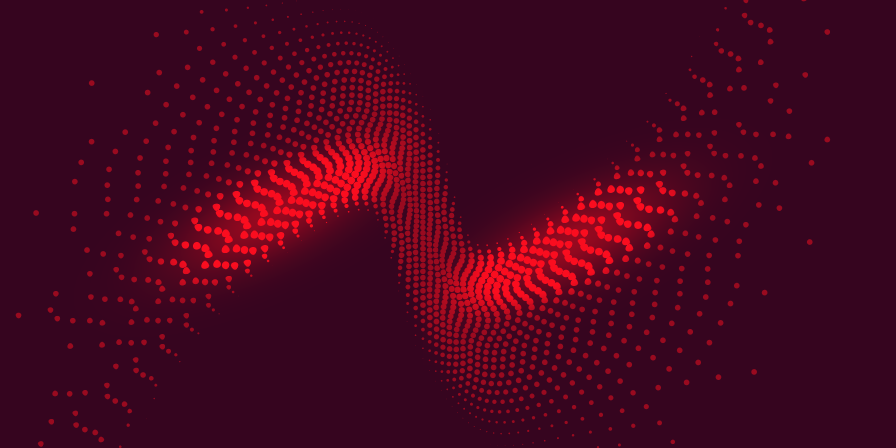
Give the GLSL for this background, as a Shadertoy shader.

```glsl
// Glowing red halftone dots along a twisted S-shaped ribbon on dark plum.

const float HEIGHT = 384.0;                 // canvas height in design units
const vec2  CENTER = vec2(362.5, 189.0);    // point of rotational symmetry
const vec3  PLUM     = vec3(0.21, 0.02, 0.12);
const vec3  DARK_RED = vec3(0.60, 0.04, 0.12);
const vec3  HOT_RED  = vec3(0.98, 0.05, 0.12);

float hash(vec2 p) {
    vec3 q = fract(vec3(p.xyx) * 0.1031);
    q += dot(q, q.yzx + 33.33);
    return fract((q.x + q.y) * q.z);
}

// Height of the ribbon's spine
float spine(float x) {
    return 0.75 * x - 115.0 * tanh(x / 45.0);
}

// Ribbon extent on one side of the spine; side is +1 above, -1 below
float extent(float x, float side) {
    float s = x * side;
    float inner = 48.0 * (1.0 + pow(abs(s) / 220.0, 4.0));
    float outer = 125.0 + s * s / 200.0;
    return mix(outer, inner, smoothstep(5.0, 45.0, s));
}

// Straightened ribbon position: x along it, y across it
vec2 straighten(vec2 p) {
    float across = (p.y - spine(p.x)) / sqrt(1.0 + p.x * p.x / 22500.0);
    float xx = p.x * p.x;
    float sweep = 0.008 * across * abs(across) * xx / (xx + 10000.0);
    float ripple = -0.1 * p.x * cos(across / 8.0) * exp(-across * across / 2500.0);
    return vec2(p.x - sweep - ripple, across);
}

// Lattice coordinates, with cells growing away from the center
vec2 lattice(vec2 p) {
    return asinh(straighten(p) / 64.0) * vec2(10.7, 14.3);
}

// Two slanted elliptical glows, one per half of the ribbon
float glow(vec2 p) {
    vec2 q = (p.x < 0.0 ? p : -p) - vec2(-127.0, 12.0);
    vec2 axis = normalize(vec2(2.0, 1.0));
    vec2 e = vec2(dot(q, axis), dot(q, vec2(-axis.y, axis.x))) / vec2(88.0, 33.0);
    return exp(-dot(e, e));
}

float dotRadius(vec2 p, vec2 id) {
    float v = p.y - spine(p.x);
    float edge = abs(v) / extent(p.x, v < 0.0 ? -1.0 : 1.0);
    float taper = 1.0 - smoothstep(0.5, 1.0, edge);
    float reach = 64.0 * sinh(abs(id.x) / 10.7);
    float keep = 1.0 - smoothstep(230.0, 400.0, reach);
    float shown = step(hash(id + 71.0), keep);
    return mix(2.4, 3.3, smoothstep(0.05, 0.5, glow(p))) * taper * shown;
}

// Coverage of the warped dot lattice
float dots(vec2 p, float pixel) {
    const float STEP = 0.5;
    vec2 cell = lattice(p);
    mat2 jacobian = mat2(lattice(p + vec2(STEP, 0.0)) - cell,
                         lattice(p + vec2(0.0, STEP)) - cell) / STEP;
    mat2 toCanvas = inverse(jacobian);
    float coverage = 0.0;
    for (int j = -1; j <= 1; j++) {
        for (int i = -1; i <= 1; i++) {
            vec2 id = round(cell) + vec2(i, j);
            vec2 offset = toCanvas * (id - cell);
            float r = dotRadius(p + offset, id);
            float disc = clamp((r - length(offset)) / pixel + 0.5, 0.0, 1.0);
            coverage = max(coverage, disc * smoothstep(0.0, 0.6, r));
        }
    }
    return coverage;
}

void mainImage(out vec4 fragColor, in vec2 fragCoord) {
    float pixel = HEIGHT / iResolution.y;
    vec2 p = fragCoord * pixel - CENTER;
    float light = glow(p);

    // Background glow, then dots that heat up inside it
    vec3 color = mix(PLUM, HOT_RED, 0.5 * light);
    vec3 dotColor = mix(DARK_RED, HOT_RED, smoothstep(0.03, 0.45, light));
    color = mix(color, dotColor, dots(p, pixel));

    fragColor = vec4(color, 1.0);
}
```
